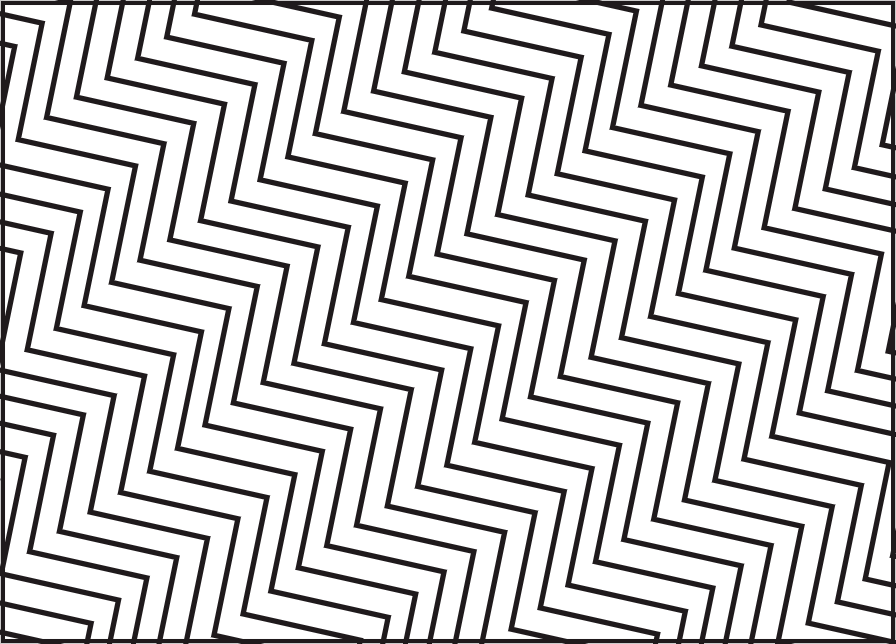
Give the GLSL for this pattern, as a WebGL 2 fragment shader.

```glsl
#version 300 es
precision highp float;
// Tilted staircase lines, stacked diagonally inside a thin frame.
// Each line repeats two arms; the distance to nearby arms gives the ink,
// and a slow swell over every seven lines varies their spacing.

uniform vec2 u_resolution;
out vec4 fragColor;

const vec3 PAPER = vec3(1.0);
const vec3 INK = vec3(0.12, 0.10, 0.11);

// All lengths are in canvas heights.
const vec2 ARM_ACROSS = vec2(0.1821, -0.0408);
const vec2 ARM_DOWN = vec2(-0.0371, -0.1808);
const vec2 LINE_STEP = vec2(0.0452, 0.0330);
const vec2 FIRST_CORNER = vec2(0.2174, 0.5960);
const vec2 SWELL = vec2(0.0060, -0.0075);
const float LINES_PER_SWELL = 7.0;
const float LINE_HALF = 0.0041;
const float FRAME_HALF = 0.0033;
const float FRAME_INSET = 0.0045;
const float PI = 3.14159;

float cross2(vec2 a, vec2 b) {
    return a.x * b.y - a.y * b.x;
}

// Coordinates of p in the basis (a, b).
vec2 inBasis(vec2 p, vec2 a, vec2 b) {
    return vec2(cross2(p, b), cross2(a, p)) / cross2(a, b);
}

// Bar from the origin along arm, with square ends for sharp corners.
float barDistance(vec2 p, vec2 arm, float halfWidth) {
    float halfLength = 0.5 * length(arm);
    vec2 dir = normalize(arm);
    vec2 local = abs(vec2(dot(p, dir) - halfLength, cross2(dir, p)));
    return max(local.x - halfLength, local.y) - halfWidth;
}

// Endless staircase with an inner corner at the origin.
float stairDistance(vec2 p, vec2 across, vec2 down, float halfWidth) {
    vec2 steps = inBasis(p, across, down);
    float nearest = floor(0.5 * (steps.x + steps.y));
    float d = 1e3;
    for (int i = -1; i <= 1; i++) {
        vec2 q = p - (nearest + float(i)) * (across + down);
        d = min(d, barDistance(q, across, halfWidth));
        d = min(d, barDistance(q - across, down, halfWidth));
    }
    return d;
}

// Inner corner of one line, shifted by the swell.
vec2 lineCorner(float index) {
    float wave = 0.5 - 0.5 * cos(2.0 * PI * index / LINES_PER_SWELL);
    return FIRST_CORNER + index * LINE_STEP + wave * SWELL;
}

float stackDistance(vec2 p) {
    vec2 period = ARM_ACROSS + ARM_DOWN;
    float base = floor(inBasis(p - FIRST_CORNER, period, LINE_STEP).y);
    float d = 1e3;
    for (int i = -3; i <= 2; i++) {
        vec2 q = p - lineCorner(base + float(i));
        d = min(d, stairDistance(q, ARM_ACROSS, ARM_DOWN, LINE_HALF));
    }
    return d;
}

float frameDistance(vec2 p, vec2 size, float inset, float halfWidth) {
    vec2 edge = min(p, size - p);
    return abs(min(edge.x, edge.y) - inset) - halfWidth;
}

float coverage(float d, float pixel) {
    return clamp(0.5 - d / pixel, 0.0, 1.0);
}

void main() {
    float pixel = 1.0 / u_resolution.y;
    vec2 p = gl_FragCoord.xy * pixel;
    vec2 size = u_resolution * pixel;

    float frame = frameDistance(p, size, FRAME_INSET, FRAME_HALF);
    float ink = coverage(min(stackDistance(p), frame), pixel);
    fragColor = vec4(mix(PAPER, INK, ink), 1.0);
}
```
